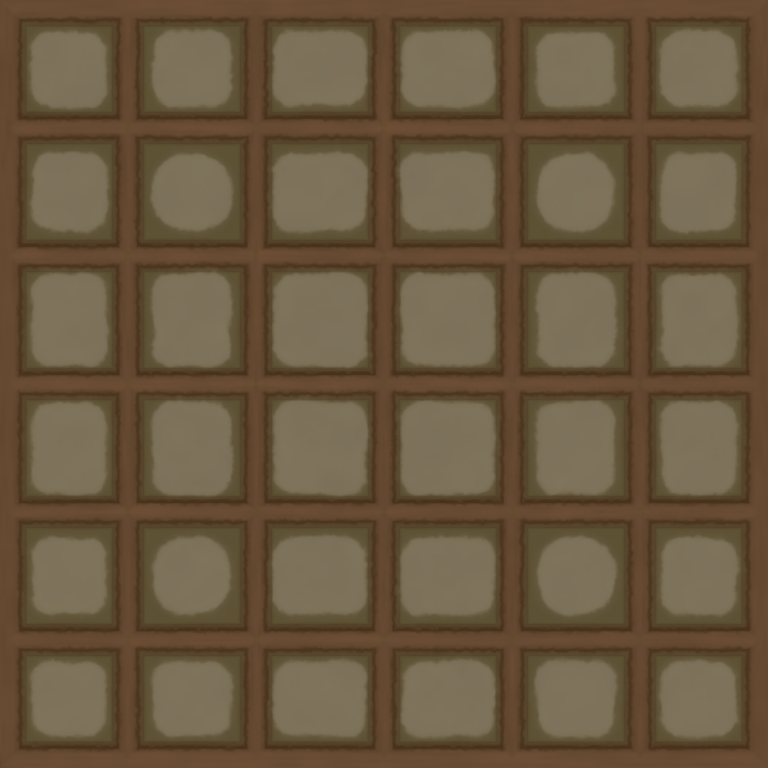
Reproduce this pattern procedurally as a Shadertoy shader.

```glsl
// A six by six grid of dusty panes set in a brown wooden lattice.
// Box distances shape each pane, its dark rim and its rounded pale centre;
// value noise frays the edges, stains the glass and streaks the wood.

float hash(vec2 p) {
    vec3 a = fract(vec3(p.xyx) * 0.1031);
    a += dot(a, a.yzx + 33.33);
    return fract((a.x + a.y) * a.z);
}

float noise(vec2 p) {
    vec2 i = floor(p), f = fract(p);
    f = f * f * (3.0 - 2.0 * f);
    return mix(mix(hash(i), hash(i + vec2(1, 0)), f.x),
               mix(hash(i + vec2(0, 1)), hash(i + vec2(1, 1)), f.x), f.y);
}

float fbm(vec2 p) {
    float sum = 0.0, amp = 0.53;
    for (int i = 0; i < 4; i++) {
        sum += amp * noise(p);
        p = p * 2.03 + 17.3;
        amp *= 0.5;
    }
    return sum;
}

float roundBox(vec2 p, vec2 halfSize, float radius) {
    vec2 e = abs(p) - halfSize + radius;
    return length(max(e, 0.0)) + min(max(e.x, e.y), 0.0) - radius;
}

// Width of the grime border, by distance in cells from the outer edge
float grimeWidth(float ring) {
    return ring < 0.5 ? 0.09 : ring < 1.5 ? 0.12 : 0.06;
}

float line(float d, float width) {
    return exp(-d * d / (width * width));
}

void mainImage(out vec4 fragColor, in vec2 fragCoord) {
    vec2 p = fragCoord / iResolution.xy * 6.0;
    float pixel = 6.0 / min(iResolution.x, iResolution.y);

    // Pane bounds: the outer border is thicker than the inner bars
    vec2 cell = clamp(floor(p), 0.0, 5.0);
    vec2 low = max(cell + 0.07, 0.15);
    vec2 high = min(cell + 0.93, 5.85);
    vec2 halfSize = 0.5 * (high - low);
    vec2 q = p - 0.5 * (low + high);
    float edge = roundBox(q, halfSize, 0.0);

    float broad = fbm(p * 5.0) - 0.5;
    float fine = fbm(p * 22.0 + 40.0) - 0.5;

    // Pale centre, roundest in the second ring's corner panes
    vec2 ring = min(cell, 5.0 - cell);
    vec2 grime = vec2(grimeWidth(ring.x), grimeWidth(ring.y));
    bool roundPane = ring.x == 1.0 && ring.y == 1.0;
    float centre = roundBox(q, halfSize - grime, roundPane ? 0.27 : 0.16);
    centre += broad * 0.05 + fine * 0.025;
    float pale = 0.6 * (1.0 - smoothstep(-0.025, 0.012, centre))
               + 0.4 * (1.0 - smoothstep(-0.06, 0.06, centre));

    // Glass: olive grime, brown stain by the frame, pale middle
    vec3 glass = mix(vec3(0.365, 0.32, 0.205), vec3(0.345, 0.265, 0.165),
                     smoothstep(-0.085, -0.01, edge + broad * 0.04));
    glass = mix(glass, vec3(0.492, 0.447, 0.356), pale);
    glass *= 1.0 + broad * 0.045;
    glass *= 1.0 - 0.09 * line(edge + 0.05, 0.009);

    // Wood: streaks follow each bar, with a soft lighter middle
    vec2 over = abs(q) - halfSize;
    float upright = smoothstep(-0.03, 0.03, over.x - over.y);
    float grain = mix(noise(p * vec2(4, 38)), noise(p * vec2(38, 4)), upright);
    vec3 wood = mix(vec3(0.41, 0.297, 0.2), vec3(0.395, 0.285, 0.19), upright);
    wood *= 0.94 + 0.06 * smoothstep(0.0, 0.06, edge);
    wood *= 1.0 + (grain - 0.5) * 0.05 + broad * 0.06;

    vec3 col = mix(glass, wood, smoothstep(-pixel, pixel, edge));

    // Dark frayed rim, with a deeper shadow along the lower sill
    float frayed = edge + fine * 0.035;
    float sill = line(q.y + halfSize.y - 0.02 + fine * 0.04, 0.022)
               * (1.0 - smoothstep(-pixel, pixel, edge));
    float rim = 0.7 * line(frayed + 0.008, 0.018) + 0.35 * sill;
    col = mix(col, vec3(0.275, 0.185, 0.1), min(rim, 0.85));

    fragColor = vec4(col, 1.0);
}
```
